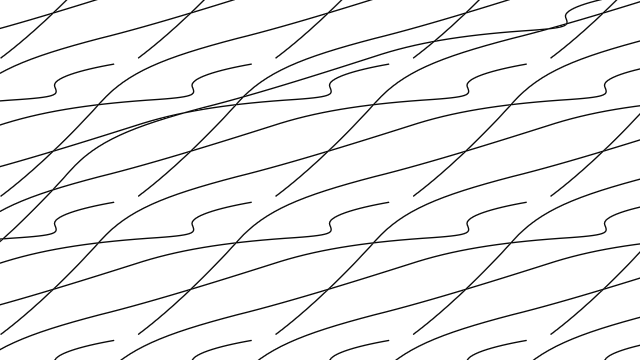
Give the GLSL for this pattern, as a Shadertoy shader.

```glsl
const float CANVAS_HEIGHT = 432.0;
const float LINE_WIDTH = 1.65;
const int PIECES = 16;
const vec3 PAPER = vec3(1.0);
const vec3 INK = vec3(0.04);

vec2 bezier(vec2 a, vec2 b, vec2 c, vec2 d, float t) {
    float s = 1.0 - t;
    return s * s * s * a + 3.0 * s * s * t * b + 3.0 * s * t * t * c + t * t * t * d;
}

float segmentDistance(vec2 p, vec2 halfSpan) {
    // The segment is centred on the origin
    float h = clamp(dot(p, halfSpan) / dot(halfSpan, halfSpan), -1.0, 1.0);
    return length(p - halfSpan * h);
}

// Each short piece is folded to its nearest copy, so long strokes may cross many cells
float bezierDistance(vec2 p, vec2 period, vec2 a, vec2 b, vec2 c, vec2 d) {
    float nearest = 1e5;
    vec2 from = a;
    for (int i = 1; i <= PIECES; i++) {
        vec2 to = bezier(a, b, c, d, float(i) / float(PIECES));
        vec2 q = p - 0.5 * (from + to);
        q -= period * floor(q / period + 0.5);
        nearest = min(nearest, segmentDistance(q, 0.5 * (to - from)));
        from = to;
    }
    return nearest;
}

// One long stroke: steep rise, bend, gentle slope, then a hook
float strokeDistance(vec2 p, vec2 period) {
    vec2 bendStart = vec2(120.0, 113.0);
    vec2 bendEnd = vec2(283.0, 189.0);
    vec2 slopeEnd = vec2(500.0, 253.0);
    vec2 hookStart = vec2(683.7, 281.7);
    vec2 hookNeck = vec2(724.4, 297.0);
    vec2 tip = vec2(795.0, 324.0);

    float d = bezierDistance(p, period, vec2(0.0), vec2(40.0, 30.0), vec2(85.0, 74.0), bendStart);
    d = min(d, bezierDistance(p, period, bendStart, vec2(152.0, 148.5), vec2(195.0, 166.0), bendEnd));
    d = min(d, bezierDistance(p, period, bendEnd, vec2(350.0, 205.5), vec2(440.0, 234.0), slopeEnd));
    d = min(d, bezierDistance(p, period, slopeEnd, vec2(552.0, 269.0), vec2(610.0, 277.0), hookStart));
    d = min(d, bezierDistance(p, period, hookStart, vec2(730.0, 285.0), vec2(728.0, 288.0), hookNeck));
    return min(d, bezierDistance(p, period, hookNeck, vec2(720.5, 307.0), vec2(755.0, 317.0), tip));
}

float lineCoverage(float d, float width, float pixel) {
    return clamp((0.5 * width - d) / pixel + 0.5, 0.0, 1.0);
}

void mainImage(out vec4 fragColor, in vec2 fragCoord) {
    float pixel = CANVAS_HEIGHT / iResolution.y;
    vec2 p = fragCoord * pixel;

    // Regular lattice of strokes
    float d = strokeDistance(p - vec2(1.3, 31.0), vec2(165.0, 165.8));

    // A single stray stroke, slightly narrowed, that does not repeat
    vec2 strayPoint = (p - vec2(-34.0, 114.0)) / vec2(0.984, 1.0);
    d = min(d, strokeDistance(strayPoint, vec2(1e4)));

    fragColor = vec4(mix(PAPER, INK, lineCoverage(d, LINE_WIDTH, pixel)), 1.0);
}
```
